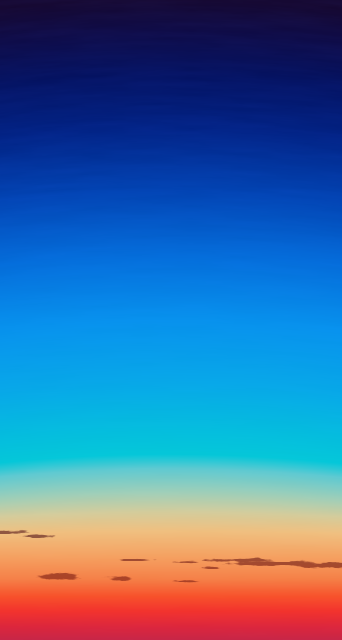
Give the GLSL for this texture, as a WebGL 2 fragment shader.

```glsl
#version 300 es
precision highp float;

uniform vec2 u_resolution;
out vec4 fragColor;

// x, depth below the top, half width, half height
const vec4 CLOUDS[11] = vec4[11](
    vec4(0.025, 0.8320, 0.075, 0.0045), vec4(0.105, 0.8380, 0.055, 0.0040),
    vec4(0.395, 0.8750, 0.055, 0.0025), vec4(0.545, 0.8785, 0.040, 0.0035),
    vec4(0.710, 0.8755, 0.105, 0.0045), vec4(0.800, 0.8810, 0.150, 0.0055),
    vec4(0.950, 0.8835, 0.120, 0.0080), vec4(0.620, 0.8880, 0.045, 0.0030),
    vec4(0.168, 0.9020, 0.070, 0.0070), vec4(0.345, 0.9050, 0.052, 0.0045),
    vec4(0.535, 0.9085, 0.050, 0.0030));

float hash(vec2 p) {
    p = fract(p * vec2(123.34, 456.21));
    p += dot(p, p + 45.32);
    return fract(p.x * p.y);
}

float noise(vec2 p) {
    vec2 i = floor(p), f = fract(p);
    f = f * f * (3.0 - 2.0 * f);
    return mix(mix(hash(i), hash(i + vec2(1, 0)), f.x),
               mix(hash(i + vec2(0, 1)), hash(i + vec2(1, 1)), f.x), f.y);
}

float fbm(vec2 p) {
    float sum = 0.0, amp = 0.5;
    for (int i = 0; i < 4; i++) {
        sum += amp * noise(p);
        p = p * 2.03 + 17.1;
        amp *= 0.5;
    }
    return sum;
}

// Blends towards the next colour between two depths
void ramp(inout vec3 c, float t, float from, float to, vec3 next) {
    c = mix(c, next, clamp((t - from) / (to - from), 0.0, 1.0));
}

vec3 sky(float t) {
    vec3 c = vec3(0.09, 0.04, 0.21);
    ramp(c, t, 0.00, 0.05, vec3(0.06, 0.05, 0.29));
    ramp(c, t, 0.05, 0.12, vec3(0.02, 0.08, 0.40));
    ramp(c, t, 0.12, 0.20, vec3(0.01, 0.14, 0.53));
    ramp(c, t, 0.20, 0.30, vec3(0.01, 0.27, 0.71));
    ramp(c, t, 0.30, 0.40, vec3(0.02, 0.43, 0.86));
    ramp(c, t, 0.40, 0.50, vec3(0.03, 0.57, 0.93));
    ramp(c, t, 0.50, 0.60, vec3(0.03, 0.66, 0.91));
    ramp(c, t, 0.60, 0.67, vec3(0.02, 0.74, 0.87));
    ramp(c, t, 0.67, 0.71, vec3(0.02, 0.78, 0.85));
    // Pale arch, then the warm glow
    ramp(c, t, 0.710, 0.732, vec3(0.37, 0.79, 0.82));
    ramp(c, t, 0.732, 0.770, vec3(0.63, 0.81, 0.72));
    ramp(c, t, 0.770, 0.800, vec3(0.83, 0.80, 0.61));
    ramp(c, t, 0.800, 0.830, vec3(0.94, 0.75, 0.50));
    ramp(c, t, 0.830, 0.870, vec3(0.96, 0.63, 0.38));
    ramp(c, t, 0.870, 0.905, vec3(0.96, 0.50, 0.28));
    ramp(c, t, 0.905, 0.932, vec3(0.97, 0.32, 0.17));
    ramp(c, t, 0.932, 0.955, vec3(0.95, 0.20, 0.18));
    ramp(c, t, 0.955, 0.980, vec3(0.86, 0.15, 0.24));
    ramp(c, t, 0.980, 1.000, vec3(0.78, 0.15, 0.28));
    return c;
}

float cloudCover(vec2 p) {
    float wisps = fbm(p * vec2(28.0, 210.0));
    float cover = 0.0;
    for (int i = 0; i < 11; i++) {
        vec2 d = (p - CLOUDS[i].xy) / CLOUDS[i].zw;
        d.y *= d.y > 0.0 ? 1.5 : 1.0; // flatter undersides
        float body = 1.0 - length(d) + (wisps - 0.5) * 1.5;
        cover = max(cover, smoothstep(0.0, 0.55, body));
    }
    return cover;
}

void main() {
    vec2 uv = gl_FragCoord.xy / u_resolution;
    vec2 p = vec2(uv.x, 1.0 - uv.y);

    // Bands of colour bow downward at the sides, flattening at the ground
    float side = p.x - 0.49;
    float bow = 0.055 * side * side * (1.0 - smoothstep(0.74, 0.88, p.y));
    float depth = p.y - bow;
    vec3 color = sky(depth);

    // Faint streaks, strongest in the dark upper sky
    float streaks = fbm(vec2(p.x * 7.0, depth * 130.0)) - 0.47;
    color += streaks * vec3(0.02, 0.025, 0.05) * mix(1.0, 0.3, smoothstep(0.1, 0.6, p.y));

    // Soft dusk clouds
    vec3 cloudColor = mix(vec3(0.50, 0.27, 0.21), vec3(0.62, 0.22, 0.13),
                          smoothstep(0.83, 0.91, p.y));
    color = mix(color, cloudColor, 0.85 * cloudCover(p));

    fragColor = vec4(clamp(color, 0.0, 1.0), 1.0);
}
```
